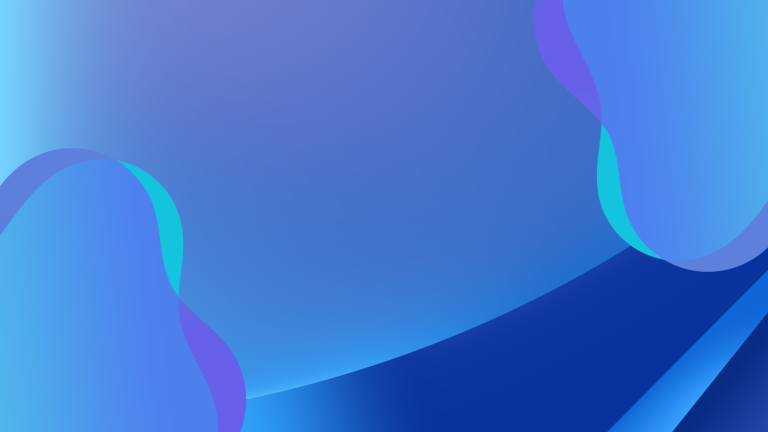
Reproduce this background procedurally as a Shadertoy shader.

```glsl
// Lengths are in canvas heights; circles are (centre x, centre y, radius)
const vec3 LAVENDER = vec3(0.44, 0.49, 0.80);
const vec3 MID_BLUE = vec3(0.265, 0.425, 0.775);
const vec3 SKY = vec3(0.29, 0.59, 0.90);
const vec3 LEFT_LIGHT = vec3(0.46, 0.82, 1.00);
const vec3 RIM_BRIGHT = vec3(0.19, 0.64, 0.98);
const vec3 RIM_DEEP = vec3(0.11, 0.43, 0.81);
const vec3 NAVY = vec3(0.035, 0.20, 0.61);
const vec3 NAVY_SOFT = vec3(0.13, 0.27, 0.67);
const vec3 BLADE = vec3(0.06, 0.40, 0.84);
const vec3 BLADE_LIGHT = vec3(0.21, 0.63, 0.99);
const vec3 INDIGO = vec3(0.40, 0.38, 0.91);
const vec3 PERIWINKLE = vec3(0.36, 0.50, 0.86);
const vec3 TEAL = vec3(0.08, 0.77, 0.87);
const vec3 BLOB_CYAN = vec3(0.31, 0.73, 0.92);
const vec3 BLOB_BLUE = vec3(0.30, 0.50, 0.93);

const vec3 ARC = vec3(0.009, 2.773, 2.755);
const float GLOW_WIDTH = 0.13;
const vec2 BLADE_LEFT = vec2(1.405, 0.994);   // base x, slope
const vec2 BLADE_RIGHT = vec2(1.556, 0.80);
const vec2 MIRROR_SUM = vec2(1.8056, 1.0278); // twice the symmetry centre
const float BLEND = 0.2315;

const vec3 BACK_TOP = vec3(0.167, 0.458, 0.199);
const vec3 BACK_LOW = vec3(0.366, 0.074, 0.204);
const vec3 BACK_SIDE = vec3(0.023, 0.120, 0.255);
const vec3 FRONT_TOP = vec3(0.236, 0.444, 0.1875);
const vec3 FRONT_LOW = vec3(0.243, 0.000, 0.262);
const vec3 FRONT_SIDE = vec3(0.046, 0.201, 0.190);

float circle(vec2 p, vec3 c) {
    return length(p - c.xy) - c.z;
}

float smoothMin(float a, float b) {
    float h = max(BLEND - abs(a - b), 0.0);
    return min(a, b) - h * h / (4.0 * BLEND);
}

float blob(vec2 p, vec3 top, vec3 low, vec3 side) {
    return smoothMin(smoothMin(circle(p, top), circle(p, low)), circle(p, side));
}

// Coverage of the region where d is negative
float cover(float d) {
    float aa = 0.75 / iResolution.y;
    return 1.0 - smoothstep(-aa, aa, d);
}

// Upper sheet with a lit rim along the arc
vec3 upperSheet(vec2 p, float depth) {
    float haze = smoothstep(0.35, 1.1, p.y) * (1.0 - smoothstep(0.5, 1.5, p.x));
    vec3 col = mix(MID_BLUE, LAVENDER, haze);
    float lowLeft = (1.0 - smoothstep(0.25, 0.95, p.x)) * (1.0 - smoothstep(0.1, 0.85, p.y));
    col = mix(col, SKY, 0.75 * lowLeft);
    float side = exp(-pow(p.x / 0.19, 1.4));
    col = mix(col, LEFT_LIGHT, side);
    vec3 rim = mix(RIM_BRIGHT, RIM_DEEP, smoothstep(0.75, 1.35, p.x));
    float glow = exp(-max(depth, 0.0) / GLOW_WIDTH);
    col = mix(col, rim, 0.92 * glow);
    float spark = exp(-max(depth, 0.0) / 0.012) * exp(-pow((p.x - 0.58) / 0.22, 2.0));
    return mix(col, LEFT_LIGHT, 0.5 * spark);
}

// Dark sheet below the arc, brighter at its left end
vec3 lowerSheet(vec2 p, float depth) {
    vec3 col = mix(NAVY, RIM_BRIGHT, 1.0 - smoothstep(0.52, 1.02, p.x + 0.25 * p.y));
    float fringe = exp(min(depth, 0.0) / 0.05);
    return mix(col, NAVY_SOFT, 0.6 * fringe * smoothstep(0.75, 1.1, p.x));
}

// Diagonal blade and the shaded corner beyond it
vec3 addBlade(vec3 col, vec2 p) {
    float left = BLADE_LEFT.x + BLADE_LEFT.y * p.y;
    float right = BLADE_RIGHT.x + BLADE_RIGHT.y * p.y;
    float across = clamp((p.x - left) / (right - left), 0.0, 1.0);
    float shine = across * (1.0 - smoothstep(0.06, 0.30, p.y));
    vec3 blade = mix(BLADE, BLADE_LIGHT, shine);
    col = mix(col, blade, cover((left - p.x) * 0.71));
    vec3 corner = mix(NAVY * 0.85, NAVY_SOFT, smoothstep(0.0, 0.24, p.x - right));
    return mix(col, corner, cover((right - p.x) * 0.78));
}

// Two overlapping blobs: each part seen alone has its own colour
vec3 addBlobs(vec3 col, vec2 p) {
    float back = cover(blob(p, BACK_TOP, BACK_LOW, BACK_SIDE));
    float front = cover(blob(p, FRONT_TOP, FRONT_LOW, FRONT_SIDE));
    vec3 backCol = mix(INDIGO, PERIWINKLE, smoothstep(0.2, 0.5, p.y));
    vec3 shared = mix(BLOB_CYAN, BLOB_BLUE, smoothstep(-0.1, 0.44, p.x + 0.1 * p.y));
    col = mix(col, backCol, back);
    return mix(col, mix(TEAL, shared, back), front);
}

void mainImage(out vec4 fragColor, in vec2 fragCoord) {
    vec2 p = fragCoord / iResolution.y;
    p.x *= 16.0 / 9.0 * iResolution.y / iResolution.x;

    float arc = circle(p, ARC);
    vec3 col = mix(lowerSheet(p, -arc), upperSheet(p, -arc), cover(arc));
    col = addBlade(col, p);
    col = addBlobs(col, p);
    col = addBlobs(col, MIRROR_SUM - p);
    fragColor = vec4(col, 1.0);
}
```
